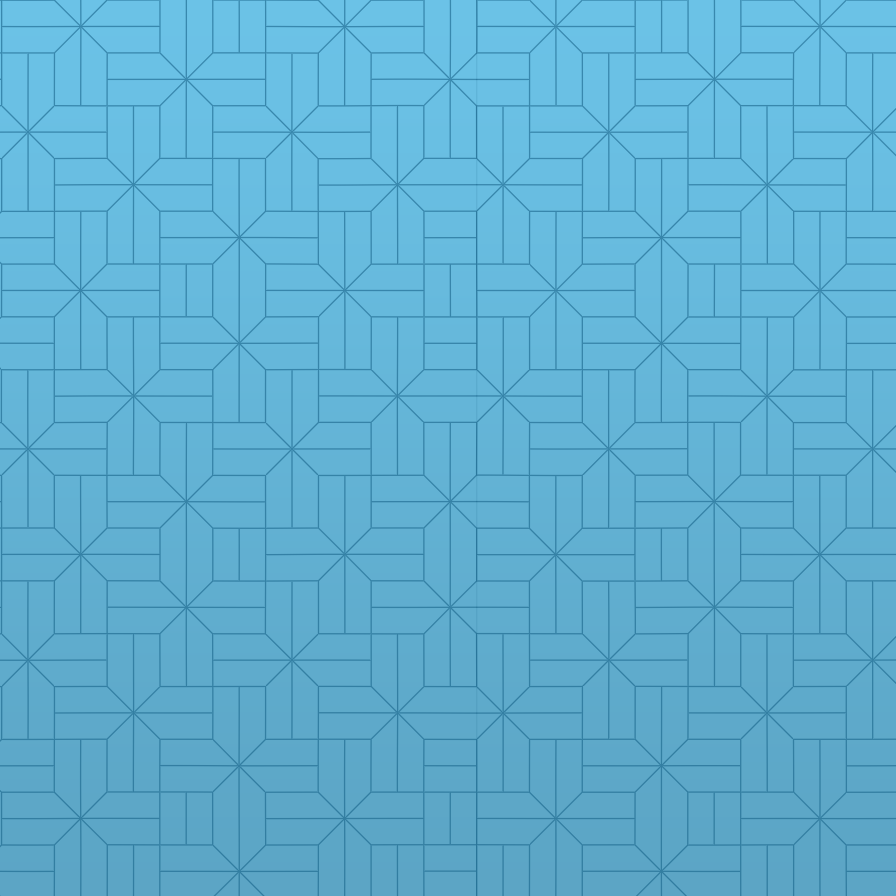
Reproduce this pattern procedurally as a WebGL 2 fragment shader.

```glsl
#version 300 es
precision highp float;

uniform vec2 u_resolution;
out vec4 fragColor;

const float CELLS = 16.97;
const vec2 FIRST_CENTRE = vec2(0.529, 0.502);
const float LINE_WIDTH = 0.025;
const float LINE_STRENGTH = 0.86;
const float SEAM_STRENGTH = 0.2;
const vec3 SKY_TOP = vec3(0.422, 0.766, 0.910);
const vec3 SKY_BOTTOM = vec3(0.357, 0.642, 0.767);
const vec3 LINE_TOP = vec3(0.190, 0.500, 0.650);
const vec3 LINE_BOTTOM = vec3(0.170, 0.465, 0.605);

float hash(vec2 p) {
    return fract(sin(dot(p, vec2(127.1, 311.7))) * 43758.5453);
}

float noise(vec2 p) {
    vec2 i = floor(p);
    vec2 f = fract(p);
    f = f * f * (3.0 - 2.0 * f);
    float low = mix(hash(i), hash(i + vec2(1.0, 0.0)), f.x);
    float high = mix(hash(i + vec2(0.0, 1.0)), hash(i + vec2(1.0, 1.0)), f.x);
    return mix(low, high, f.y);
}

// Mirror across column 8 and across every fifth row
vec2 foldCells(vec2 p) {
    return vec2(abs(p.x - 8.0), abs(mod(p.y + 5.0, 10.0) - 5.0));
}

// Eight rays meeting in the middle of a cell
float starDistance(vec2 p) {
    vec2 a = abs(p);
    return min(min(a.x, a.y), abs(a.x - a.y) * 0.70711);
}

// Split arm, open on the side that faces its star
float armDistance(vec2 p, vec2 toStar) {
    float along = dot(p, toStar);
    float across = abs(dot(p, vec2(-toStar.y, toStar.x)));
    return min(min(across, 0.5 - across), along + 0.5);
}

// Plus-shaped tiles on a lattice where every fifth cell is a star
float tileDistance(vec2 p) {
    vec2 cell = floor(p + 0.5);
    vec2 local = p - cell;
    float kind = mod(cell.x - 2.0 - 3.0 * cell.y + 0.5, 5.0);
    if (kind < 1.0) return starDistance(local);
    if (kind < 2.0) return armDistance(local, vec2(-1.0, 0.0));
    if (kind < 3.0) return armDistance(local, vec2(0.0, -1.0));
    if (kind < 4.0) return armDistance(local, vec2(0.0, 1.0));
    return armDistance(local, vec2(1.0, 0.0));
}

// Box-filtered coverage, also correct for lines thinner than a pixel
float lineCoverage(float dist, float width, float pixel) {
    float inner = clamp((0.5 * width - dist) / pixel, -0.5, 0.5);
    float outer = clamp((0.5 * width + dist) / pixel, -0.5, 0.5);
    return inner + outer;
}

void main() {
    vec2 uv = gl_FragCoord.xy / u_resolution;
    float pixel = CELLS / min(u_resolution.x, u_resolution.y);
    vec2 grid = vec2(uv.x, 1.0 - uv.y) * CELLS - FIRST_CENTRE;

    // Slight unevenness of the drawn lines
    vec2 wobble = vec2(noise(grid * 0.7), noise(grid * 0.7 + 31.0)) - 0.5;
    vec2 p = foldCells(grid + 0.008 * wobble);
    float ink = LINE_STRENGTH * lineCoverage(tileDistance(p), LINE_WIDTH, pixel);

    // Faint vertical seam right of the mirror column
    float seam = lineCoverage(abs(grid.x - 8.5), LINE_WIDTH, pixel);
    ink += SEAM_STRENGTH * seam;

    float light = smoothstep(-0.15, 1.15, uv.y);
    vec3 sky = mix(SKY_BOTTOM, SKY_TOP, light);
    vec3 lineColor = mix(LINE_BOTTOM, LINE_TOP, light);
    fragColor = vec4(mix(sky, lineColor, ink), 1.0);
}
```
